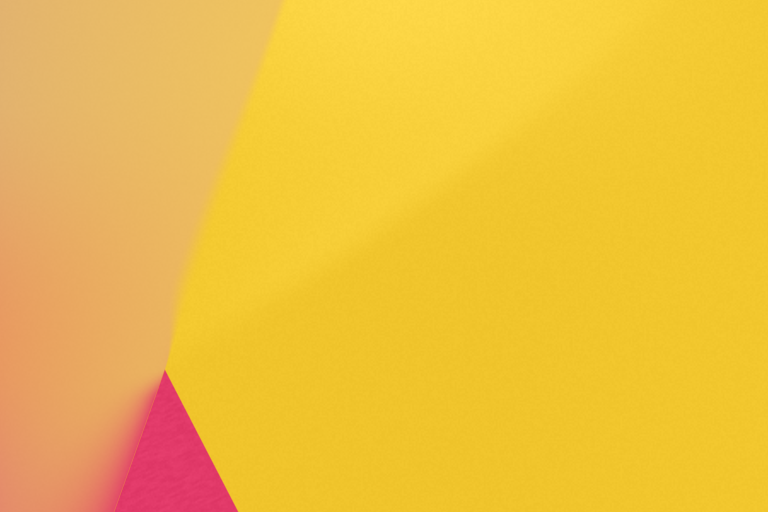
A WebGL 2 fragment shader for this background:

```glsl
#version 300 es
precision highp float;

uniform vec2 u_resolution;
out vec4 fragColor;

// Layout, in canvas heights
const vec2 APEX = vec2(0.322, 0.278);
const float FOLD_SLOPE = 0.333;     // fold edge above the apex
const float WEDGE_LEFT = 0.357;     // wedge sides below the apex
const float WEDGE_RIGHT = 0.516;
const vec2 LIGHT_POS = vec2(0.80, 1.06);
const vec2 LIGHT_SIZE = vec2(0.50, 0.30);

// Colours
const vec3 YELLOW = vec3(0.955, 0.790, 0.185);
const vec3 YELLOW_LIT = vec3(1.000, 0.855, 0.300);
const vec3 YELLOW_SHADE = vec3(0.940, 0.770, 0.170);
const vec3 FOLD_EDGE_TOP = vec3(0.940, 0.770, 0.365);
const vec3 FOLD_EDGE_LOW = vec3(0.915, 0.700, 0.375);
const vec3 FOLD_TOP = vec3(0.885, 0.700, 0.435);
const vec3 FOLD_MIDDLE = vec3(0.910, 0.600, 0.380);
const vec3 FOLD_LOW = vec3(0.895, 0.555, 0.420);
const vec3 PINK = vec3(0.885, 0.225, 0.410);

// Texture
const float GRAIN_SCALE = 300.0;
const float GRAIN_AMOUNT = 0.018;
const float FIBRE_AMOUNT = 0.030;

float hash(vec2 p) {
    vec3 q = fract(vec3(p.xyx) * 0.1031);
    q += dot(q, q.yzx + 33.33);
    return fract((q.x + q.y) * q.z);
}

float valueNoise(vec2 p) {
    vec2 cell = floor(p);
    vec2 f = fract(p);
    f = f * f * (3.0 - 2.0 * f);
    float low = mix(hash(cell), hash(cell + vec2(1.0, 0.0)), f.x);
    float high = mix(hash(cell + vec2(0.0, 1.0)), hash(cell + 1.0), f.x);
    return mix(low, high, f.y);
}

// Flat sheet with a lit band that ends at a curved crease
vec3 yellowSheet(vec2 p) {
    float run = max(p.x - APEX.x, 0.0);
    float above = p.y - (APEX.y + 0.02 + 0.5 * run + 0.22 * run * run);
    float reach = smoothstep(0.0, 0.35, run) * (1.0 - smoothstep(0.65, 1.1, run));
    float band = smoothstep(-0.03, 0.06, above) * exp(-max(above, 0.0) / 0.18);
    vec2 toLight = (p - LIGHT_POS) / LIGHT_SIZE;
    float glow = exp(-dot(toLight, toLight));

    float shade = (1.0 - smoothstep(-0.05, 0.05, above)) * (1.0 - 0.5 * smoothstep(0.9, 1.5, p.x));
    vec3 colour = mix(YELLOW, YELLOW_SHADE, shade);
    colour = mix(colour, YELLOW_LIT, 0.35 * band * reach);
    return mix(colour, YELLOW_LIT, 0.85 * glow);
}

// Rolled sheet: colour runs from the left border to the fold edge
vec3 foldedSheet(vec2 p, float edgeX) {
    vec3 left = mix(FOLD_LOW, FOLD_MIDDLE, smoothstep(0.0, 0.32, p.y));
    left = mix(left, FOLD_TOP, smoothstep(0.32, 0.85, p.y));
    vec3 right = mix(FOLD_EDGE_LOW, FOLD_EDGE_TOP, smoothstep(0.1, 1.0, p.y));
    float across = clamp(p.x / edgeX, 0.0, 1.0);
    vec3 colour = mix(left, right, pow(across, 0.85));

    // Pink light reflected beside the wedge
    float depth = max(APEX.y - p.y, 0.0);
    float spread = 0.012 + 0.24 * depth;
    float reflection = exp(-max(edgeX - p.x, 0.0) / spread);
    return mix(colour, PINK, 0.88 * reflection * smoothstep(-0.01, 0.06, depth));
}

void main() {
    vec2 p = gl_FragCoord.xy / u_resolution.y;
    float pixel = 1.0 / u_resolution.y;
    float rise = p.y - APEX.y;
    float edgeX = APEX.x + rise * (rise > 0.0 ? FOLD_SLOPE : WEDGE_LEFT);
    float wedgeX = APEX.x - rise * WEDGE_RIGHT;

    // Fold over the yellow sheet, its edge softest at mid height
    float softness = mix(0.045, 0.018, smoothstep(0.5, 1.0, p.y));
    softness = softness * smoothstep(0.0, 0.18, rise) + pixel;
    float fold = smoothstep(-pixel, softness, edgeX - p.x);
    vec3 colour = mix(yellowSheet(p), foldedSheet(p, edgeX), fold);

    // Pink wedge
    float wedge = smoothstep(-pixel, pixel, p.x - edgeX) * smoothstep(-pixel, pixel, wedgeX - p.x);
    vec2 fibreUv = vec2(p.x + p.y, 3.0 * (p.y - 0.5 * p.x)) * 60.0;
    vec3 pinkPaper = PINK + FIBRE_AMOUNT * (valueNoise(fibreUv) - 0.5);
    colour = mix(colour, pinkPaper, wedge);

    // Paper grain
    float grain = valueNoise(p * GRAIN_SCALE) - 0.5;
    colour += GRAIN_AMOUNT * grain * mix(1.0, 0.4, fold);
    fragColor = vec4(clamp(colour, 0.0, 1.0), 1.0);
}
```
